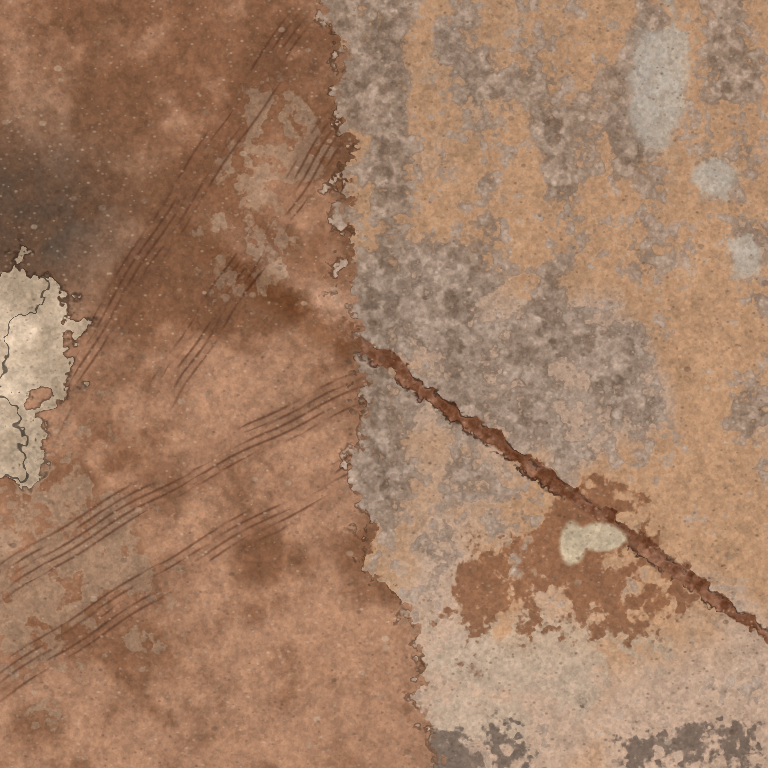
Write a Shadertoy shader that draws this texture.

```glsl
float hash(vec2 p) {
    vec3 q = fract(p.xyx * 0.1031);
    q += dot(q, q.yzx + 33.33);
    return fract((q.x + q.y) * q.z);
}

// Cellular noise whose cell tones blend into each other
float cells(vec2 p) {
    float tone = 0.0, total = 0.0;
    for (int k = 0; k < 9; k++) {
        vec2 c = floor(p) + vec2(k % 3 - 1, k / 3 - 1);
        vec2 d = c + vec2(hash(c), hash(c + 57.0)) - p;
        float w = exp(-7.0 * dot(d, d));
        tone += w * hash(c + 113.0);
        total += w;
    }
    return tone / total;
}

// Layered cells, centred on zero
float mottle(vec2 p, int octaves) {
    float sum = 0.0, amp = 1.0, total = 0.0;
    for (int i = 0; i < octaves; i++) {
        sum += amp * cells(p);
        total += amp;
        amp *= 0.6;
        p = mat2(1.6, 1.2, -1.2, 1.6) * p + 17.3;
    }
    return sum / total - 0.5;
}

// Scattered stones laid over a colour
vec3 pebbles(vec3 color, vec2 p, float scale, float density) {
    p *= scale;
    float soft = scale / iResolution.y;
    for (int k = 0; k < 9; k++) {
        vec2 c = floor(p) + vec2(k % 3 - 1, k / 3 - 1);
        vec2 d = c + vec2(hash(c + 9.0), hash(c + 31.0)) - p;
        float radius = 0.12 + 0.25 * hash(c + 71.0);
        float cover = smoothstep(radius + soft, radius - soft, length(d * vec2(1, 1.3)));
        vec3 stone = mix(vec3(0.39, 0.29, 0.23), vec3(0.80, 0.72, 0.63), hash(c + 43.0));
        color = mix(color, stone, 0.45 * cover * step(hash(c + 5.0), density));
    }
    return color;
}

float blot(vec2 p, float x, float y, float w, float h, float ragged) {
    return smoothstep(1.15, 0.75, length((p - vec2(x, y)) / vec2(w, h)) + ragged);
}

// A band of worn parallel tyre lines running from a to b
float ruts(vec2 p, vec2 a, vec2 b, float bend) {
    vec2 dir = normalize(b - a), q = p - a;
    float t = dot(q, dir) / length(b - a);
    float s = dot(q, vec2(-dir.y, dir.x)) + bend * t * (1.0 - t);
    float band = smoothstep(0.03, 0.02, abs(s)) * smoothstep(-0.03, 0.08, t) * smoothstep(1.05, 0.85, t);
    float wear = smoothstep(-0.12, 0.1, mottle(vec2(t * 7.0, s * 55.0) + a * 40.0, 3));
    float lines = pow(0.5 + 0.5 * cos(s * 630.0 + 1.2 * sin(t * 23.0)), 3.0);
    return band * (0.2 + 0.8 * lines * wear);
}

void mainImage(out vec4 fragColor, in vec2 fragCoord) {
    vec2 p = fragCoord / iResolution.y;
    float broad = mottle(p * 5.0, 4);
    float mid = mottle(p * 17.0 + 40.0, 4);
    float fine = mottle(p * 75.0 + 90.0, 3);
    float grain = mottle(p * 230.0, 2);
    float ragged = 1.5 * mid + 0.8 * fine;
    float torn = 2.0 * ragged;

    // Packed red earth with dust, a dark smudge and tyre tracks
    vec3 dirt = mix(vec3(0.52, 0.36, 0.26), vec3(0.68, 0.51, 0.40), smoothstep(-0.22, 0.22, broad + 0.6 * mid - 0.1 * (p.y - 0.4)));
    float dust = blot(p, 0.02, 0.28, 0.14, 0.12, torn) + blot(p, 0.34, 0.75, 0.05, 0.08, torn);
    dirt = mix(dirt, vec3(0.72, 0.60, 0.50), 0.6 * min(dust, 1.0));
    vec2 smudge = (p - vec2(0.02, 0.72)) * vec2(7.5, 9);
    dirt = mix(dirt, vec3(0.32, 0.27, 0.23), exp(-dot(smudge, smudge)) * (0.8 + mid));
    float tracks = ruts(p, vec2(0.40, 0.98), vec2(0.05, 0.43), 0.03)
        + ruts(p, vec2(0.44, 0.84), vec2(0.20, 0.47), 0.0)
        + ruts(p, vec2(0.48, 0.50), vec2(-0.03, 0.22), 0.05)
        + ruts(p, vec2(0.49, 0.40), vec2(-0.03, 0.09), 0.04);
    dirt = mix(dirt, vec3(0.34, 0.21, 0.15), 0.65 * min(tracks, 1.0));

    // Worn paving with grey upright streaks
    vec3 paving = mix(vec3(0.73, 0.57, 0.44), vec3(0.75, 0.63, 0.54), smoothstep(-0.15, 0.15, broad + 0.5 * (0.4 - p.y)));
    float streak = cos((p.x - 0.505 + 0.1 * broad) * 56.0) * smoothstep(0.25, 0.6, p.y);
    float grey = 0.1 * streak + 0.6 * (broad + fine) + 0.7 * mid + 0.2 * smoothstep(0.57, 0.49, p.x)
        - 0.25 * smoothstep(0.4, 0.2, p.y + 0.25 * (p.x - 0.5));
    paving = mix(paving, vec3(0.55, 0.47, 0.41) + 0.3 * fine, 0.85 * smoothstep(-0.04, 0.09, grey));

    // Bleached spots, pale dust, tar and spilled earth
    float bleached = blot(p, 0.86, 0.89, 0.045, 0.08, ragged) + blot(p, 0.93, 0.77, 0.03, 0.03, ragged)
        + blot(p, 0.97, 0.67, 0.03, 0.04, ragged);
    paving = mix(paving, vec3(0.72, 0.68, 0.63), 0.75 * min(bleached, 1.0));
    float pale = blot(p, 0.65, 0.15, 0.15, 0.06, torn) + blot(p, 0.61, 0.06, 0.08, 0.06, torn);
    paving = mix(paving, vec3(0.76, 0.67, 0.58), 0.7 * min(pale, 1.0));
    float tar = blot(p, 0.61, 0.01, 0.06, 0.04, torn) + blot(p, 0.87, 0.03, 0.07, 0.035, torn);
    paving = mix(paving, vec3(0.42, 0.36, 0.32), 0.75 * min(tar, 1.0));
    vec2 slant = mat2(0.8, -0.6, 0.6, 0.8) * (p - vec2(0.69, 0.27));
    float spill = blot(slant, 0.0, 0.0, 0.13, 0.05, torn) + blot(p, 0.78, 0.24, 0.08, 0.05, torn);
    paving = mix(paving, vec3(0.56, 0.38, 0.27), 0.85 * min(spill, 1.0));

    // Crumbling border between earth and paving
    float border = p.x - 0.5 + 0.07 * p.y - 0.06 * smoothstep(0.27, 0.2, p.y) + 0.06 * mid + 0.05 * fine;
    vec3 color = mix(dirt, paving, smoothstep(-0.003, 0.004, border));
    color *= 1.0 - 0.3 * smoothstep(0.008, 0.0, abs(border + 0.004)) * smoothstep(-0.15, 0.05, fine);

    // Dirt-filled groove, fading into a ridge at the left
    float groove = (p.y - 0.565 + 0.718 * (p.x - 0.45)) * 0.812 + 0.015 * mid + 0.02 * fine;
    float open = smoothstep(0.43, 0.49, p.x);
    float ridge = smoothstep(0.2, 0.4, p.x) * (1.0 - open);
    color += 0.09 * ridge * (smoothstep(0.03, 0.0, abs(groove - 0.02)) - smoothstep(0.03, 0.0, abs(groove + 0.015)));
    color = mix(color, vec3(0.50, 0.33, 0.24) + 0.3 * fine, open * smoothstep(0.012, 0.008, abs(groove)));
    color *= 1.0 - 0.45 * open * smoothstep(0.004, 0.0, abs(abs(groove) - 0.009)) * smoothstep(-0.15, 0.1, mid + fine);

    // Cracked plaster at the left, flakes beside the groove
    float rim = max(p.x - 0.045 - 0.06 * smoothstep(0.42, 0.6, p.y), abs(p.y - 0.5) - 0.135) + 0.13 * mid + 0.03 * fine;
    color *= 1.0 - 0.35 * smoothstep(0.012, 0.0, abs(rim));
    float crack = abs(p.x - 0.02 - 0.3 * max(p.y - 0.53, 0.0) + 0.1 * mid);
    vec3 plaster = (vec3(0.75, 0.66, 0.56) + 0.25 * mid) * (1.0 - 0.5 * smoothstep(0.003, 0.001, crack));
    color = mix(color, plaster, smoothstep(0.002, -0.002, rim));
    float flakes = blot(p, 0.745, 0.29, 0.016, 0.024, mid) + blot(p, 0.785, 0.3, 0.028, 0.018, mid);
    color = mix(color, vec3(0.77, 0.69, 0.58), min(flakes, 1.0));

    // Grit and grain
    color = pebbles(color, p, 70.0, 0.05 + 0.12 * smoothstep(0.06, 0.0, abs(border)));
    color = pebbles(color, p + 3.7, 170.0, 0.22);
    color *= 1.0 + 0.2 * grain + 0.22 * fine + 0.15 * mid;
    fragColor = vec4(color, 1.0);
}
```
